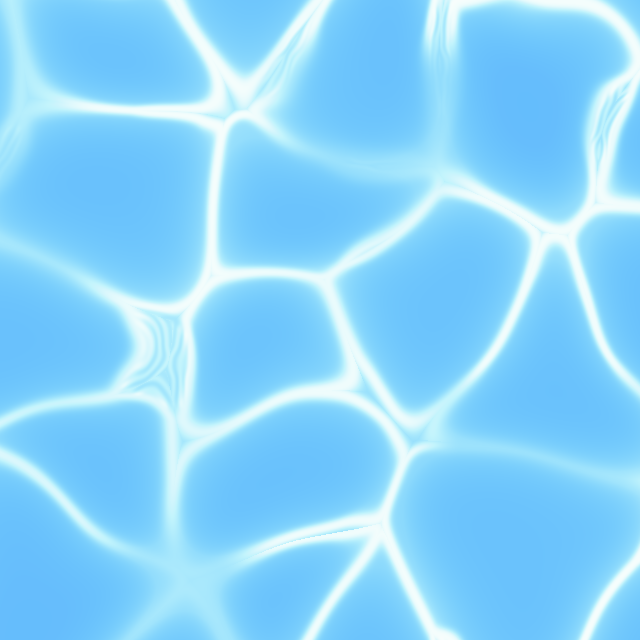
Give the GLSL for this texture, as a WebGL 2 fragment shader.

```glsl
#version 300 es
precision highp float;

uniform vec2 u_resolution;
out vec4 fragColor;

const float CELLS = 3.45;
const float JITTER = 0.92;
const float GLOW_REACH = 0.03;

// Integer hash giving two values in 0..1
vec2 hash2(ivec2 cell, uint seed) {
    uvec2 v = uvec2(cell + 4096) * 1664525u + 1013904223u + seed * 747796u;
    v.x += v.y * 1664525u;
    v.y += v.x * 1664525u;
    v ^= v >> 16u;
    v.x += v.y * 1664525u;
    v.y += v.x * 1664525u;
    v ^= v >> 16u;
    return vec2(v & 65535u) / 65535.0;
}

// Smooth value noise, two channels
vec2 noise2(vec2 p, uint seed) {
    ivec2 i = ivec2(floor(p));
    vec2 f = fract(p);
    f = f * f * f * (f * (f * 6.0 - 15.0) + 10.0);
    vec2 low = mix(hash2(i, seed), hash2(i + ivec2(1, 0), seed), f.x);
    vec2 high = mix(hash2(i + ivec2(0, 1), seed), hash2(i + ivec2(1, 1), seed), f.x);
    return mix(low, high, f.y);
}

vec2 rotate(vec2 p, float angle) {
    float c = cos(angle), s = sin(angle);
    return vec2(c * p.x - s * p.y, s * p.x + c * p.y);
}

// Offset from the point to the seed of a cell
vec2 seedOffset(ivec2 base, ivec2 o, vec2 f) {
    return vec2(o) + 0.5 + JITTER * (hash2(base + o, 1u) - 0.5) - f;
}

// Sums of exponential falloffs from all borders, one per reach
vec2 borderSums(vec2 p, float cells, vec2 reach) {
    vec2 q = p * cells;
    ivec2 base = ivec2(floor(q));
    vec2 f = fract(q);
    ivec2 nearestCell = ivec2(0);
    vec2 nearest = vec2(0.0);
    float best = 1e5;
    for (int y = -1; y <= 1; y++) {
        for (int x = -1; x <= 1; x++) {
            vec2 r = seedOffset(base, ivec2(x, y), f);
            if (dot(r, r) < best) {
                best = dot(r, r);
                nearest = r;
                nearestCell = ivec2(x, y);
            }
        }
    }
    vec2 sums = vec2(0.0);
    for (int y = -2; y <= 2; y++) {
        for (int x = -2; x <= 2; x++) {
            if (x == 0 && y == 0) continue;
            vec2 r = seedOffset(base, nearestCell + ivec2(x, y), f);
            float border = dot(0.5 * (nearest + r), normalize(r - nearest));
            sums += exp(-border / (cells * reach));
        }
    }
    return sums;
}

float bell(float x, float width) {
    return exp(-x * x / (width * width));
}

// Compress values above the knee so that they approach one
float softLimit(float light, float knee) {
    float room = 1.0 - knee;
    return min(light, knee) + room * (1.0 - exp(-max(light - knee, 0.0) / room));
}

// Deep blue through cyan to white
vec3 waterColor(float light) {
    float body = clamp((light - 0.4) / 0.36, 0.0, 1.0);
    float green = 0.74 + 0.215 * pow(body, 0.74) + 0.04 * smoothstep(0.76, 1.0, light);
    return vec3(light, green, 0.99);
}

void main() {
    vec2 p = gl_FragCoord.xy / u_resolution.y;

    // Slow changes of strength, glow, band width and corner rounding
    vec2 vary = noise2(p * 3.6 + 7.0, 3u);
    vec2 split = noise2(rotate(p, 0.5) * 6.0 + 3.0, 4u);
    float strength = mix(0.12, 1.0, smoothstep(0.22, 0.58, vary.x));
    float band = 0.026 * smoothstep(0.54, 0.95, split.x);
    float rounding = mix(0.006, 0.022, smoothstep(0.3, 0.8, split.y));

    // Bent cell network
    vec2 warped = p + 0.1 * (noise2(p * 4.0, 2u) - 0.5);
    vec2 sums = borderSums(rotate(warped, 0.6) + 1.3, CELLS, vec2(rounding, GLOW_REACH));
    float d = -rounding * log(sums.x);

    // Bright rims, single or doubled
    float rim = bell(d - band, mix(0.018, 0.0095, strength)) * strength;

    // Streaked light inside the wide bands
    float inside = smoothstep(-0.002, 0.008, band - d) * smoothstep(0.004, 0.014, band);
    float wobble = noise2(p * 30.0, 5u).x;
    float streak = 0.5 + 0.5 * cos(d * 520.0 + 6.0 * wobble);
    float fill = inside * strength * mix(0.06, 0.2, streak);

    // Soft cyan glow gathering at the junctions
    float crowd = max(sums.y - 1.0, 0.0);
    float glow = min(sums.y, 1.0) + 0.3 * (1.0 - exp(-crowd));
    glow *= mix(0.1, 0.24, vary.y);

    float depth = 0.382 + 0.03 * noise2(p * 2.4, 6u).x;
    float light = softLimit(depth + glow + fill + 0.45 * rim, 0.84);
    fragColor = vec4(waterColor(light), 1.0);
}
```
